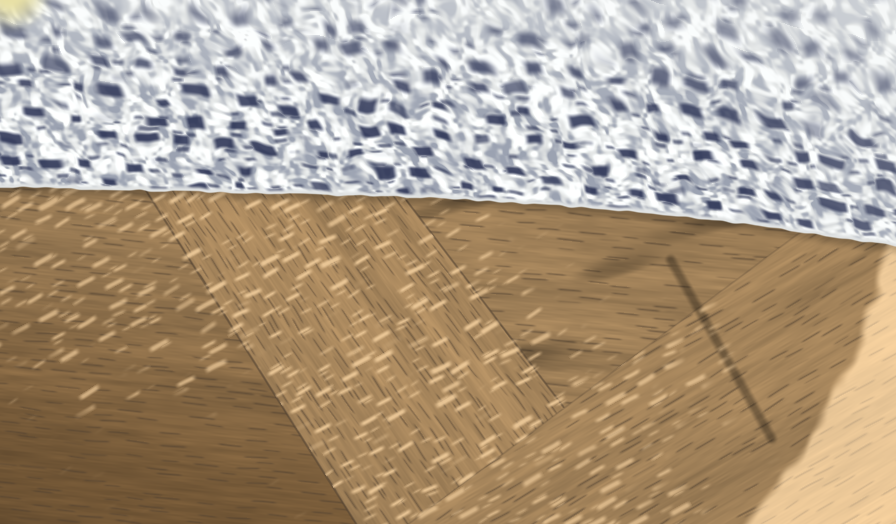
A Shadertoy shader for this texture:

```glsl
const vec3 OAK_LIGHT = vec3(0.66, 0.53, 0.365);
const vec3 OAK_DARK = vec3(0.45, 0.34, 0.21);
const vec3 PORE = vec3(0.31, 0.25, 0.19);
const vec3 SUN = vec3(0.93, 0.79, 0.60);
const vec3 YARN = vec3(0.88, 0.89, 0.89);
const vec3 YARN_SHADE = vec3(0.56, 0.59, 0.66);
const vec3 NAVY = vec3(0.18, 0.21, 0.34);
const float LIGHT_ANGLE = 0.50;   // slant of the sun flecks
const float YARN_LEAN = 0.32;     // slant of the weave columns
const float JOINT_WIDTH = 0.0025;

float hash(vec2 p) {
    return fract(sin(dot(p, vec2(127.1, 311.7))) * 43758.545);
}

float noise(vec2 p) {
    vec2 i = floor(p), f = fract(p);
    f = f * f * (3.0 - 2.0 * f);
    return mix(mix(hash(i), hash(i + vec2(1, 0)), f.x),
               mix(hash(i + vec2(0, 1)), hash(i + vec2(1, 1)), f.x), f.y);
}

vec2 rotate(vec2 p, float a) {
    float c = cos(a), s = sin(a);
    return vec2(c * p.x + s * p.y, c * p.y - s * p.x);
}

// One jittered bar per cell, in staggered rows
float dashes(vec2 p, vec2 cell, vec2 extent, float density, vec2 soft) {
    vec2 q = p / cell;
    float row = floor(q.y);
    q.x += 0.5 * row + 0.45 * hash(vec2(row, 3.7));
    vec2 id = floor(q);
    float size = hash(id + 5.3);
    extent *= mix(0.55, 1.0, size);
    vec2 jitter = vec2(hash(id + 11.9), hash(id + 23.1)) - 0.5;
    vec2 e = abs((fract(q) - 0.5) * cell - jitter * (cell - 2.0 * extent) * 0.8) - extent;
    vec2 bar = 1.0 - smoothstep(-soft, soft, e);
    return bar.x * bar.y * smoothstep(-0.08, 0.08, density - hash(id + 37.7));
}

float clothEdge(float x) {
    float droop = max(x - 0.7, 0.0);
    return 0.643 - 0.0245 * x - 0.07 * droop * droop + 0.004 * (noise(vec2(x * 45.0, 2.0)) - 0.5);
}

// Grain runs along g.x
vec3 oak(vec3 base, vec2 g, float poreDensity, float px) {
    float streak = noise(g * vec2(9.0, 110.0)) * 0.6 + noise(g * vec2(30.0, 300.0)) * 0.4;
    float band = noise(g * vec2(2.5, 17.0));
    vec3 c = base * (0.84 + 0.20 * streak + 0.13 * band);
    g.y += 0.006 * noise(g * 14.0);
    float pores = dashes(g, vec2(0.075, 0.0125), vec2(0.025, 0.0012), poreDensity, vec2(0.006, 0.0012 + px));
    return mix(c, PORE, 0.65 * pores);
}

float sunFlecks(vec2 p, float density, float px) {
    vec2 q = rotate(p, LIGHT_ANGLE);
    q.y += 0.006 * noise(p * 20.0);
    vec2 soft = vec2(0.005, 0.0018) + px;
    float big = dashes(q, vec2(0.065, 0.021), vec2(0.021, 0.0047), density, soft);
    float fine = dashes(q + 0.37, vec2(0.042, 0.017), vec2(0.013, 0.0027), density * 0.65, soft);
    return max(big, 0.75 * fine);
}

vec3 floorColor(vec2 p, float px) {
    // Plank layout: a tapered middle board and a diagonal board at lower right
    float leftX = 0.286 + 0.63 * (0.625 - p.y);
    float rightX = 0.77 + 0.76 * (0.625 - p.y);
    float across = (p.x - leftX) / (rightX - leftX);
    float diagonal = p.y - 0.745 * (p.x - 0.78);
    float inLower = smoothstep(-px, px, -diagonal);
    float inLeft = smoothstep(-px, px, leftX - p.x);
    float inMiddle = (1.0 - inLeft) * smoothstep(-px, px, rightX - p.x) * (1.0 - inLower);

    vec3 leftTone = mix(OAK_DARK, OAK_LIGHT * 0.92, smoothstep(0.05, 0.7, p.y + 0.22 * p.x));
    vec3 leftOak = oak(leftTone, rotate(p, -0.10), 0.55, px);
    vec3 middleOak = oak(OAK_LIGHT * 0.99, vec2(p.y * 1.2, across * 0.46), 0.72, px);
    vec3 rightOak = oak(OAK_LIGHT * 0.93, rotate(p, -0.09), 0.4, px);
    float figure = noise(rotate(p, 0.24) * vec2(4.0, 26.0));
    rightOak *= 1.0 - 0.22 * smoothstep(0.62, 0.9, figure);
    vec3 lowerOak = oak(OAK_LIGHT * 0.96, rotate(p, 0.53), 0.48, px);
    vec3 c = mix(rightOak, lowerOak, inLower);
    c = mix(c, middleOak, inMiddle);
    c = mix(c, leftOak, inLeft);

    // Joints and the long dark scratch
    float joint = 1.0 - smoothstep(0.0, JOINT_WIDTH + px, abs(p.x - leftX));
    joint = max(joint, (1.0 - inLower) * (1.0 - smoothstep(0.0, JOINT_WIDTH + px, abs(p.x - rightX))));
    joint = max(joint, 0.4 * (1.0 - inLeft) * (1.0 - smoothstep(0.0, 0.004, abs(diagonal))));
    c = mix(c, PORE, 0.6 * joint);
    vec2 a = vec2(1.28, 0.504), ab = vec2(0.193, -0.341);
    float t = clamp(dot(p - a, ab) / dot(ab, ab), 0.0, 1.0);
    c *= 1.0 - 0.32 * (1.0 - smoothstep(0.002, 0.014, length(p - a - ab * t)));

    // Sun through the weave, densest on the middle board
    float leftZone = 0.55 * smoothstep(0.18, 0.42, p.y + 0.1 * p.x);
    float rightZone = 0.62 * (1.0 - smoothstep(0.0, 0.36, p.x - rightX + 0.2 * p.y));
    float lowerZone = 0.6 * (1.0 - smoothstep(1.18, 1.46, p.x));
    float density = mix(mix(rightZone, lowerZone, inLower), 0.58, inMiddle);
    density = mix(density, leftZone, inLeft);
    float strength = mix(0.72, 0.92, inMiddle);
    c = mix(c, SUN, strength * sunFlecks(p, density - 0.06, px));

    // Open sunlight beyond the shadow
    float shadowX = 1.42 + 0.85 * p.y - 0.63 * p.y * p.y + 0.022 * (noise(p * 32.0) - 0.5);
    float lit = smoothstep(-0.012, 0.014, p.x - shadowX);
    return mix(c, SUN + 0.65 * (c - OAK_LIGHT * 0.96), lit);
}

vec3 clothColor(vec2 p, float height, float px) {
    float blur = smoothstep(0.12, 0.45, height);
    vec2 warp = vec2(noise(p * 23.0), noise(p * 23.0 + 40.0)) - 0.5;
    // Rows widen with height, columns lean
    vec2 w = vec2((p.x + YARN_LEAN * p.y) * 12.0, 15.5 * log(1.0 + 1.8 * height) + 0.5 * p.x);
    w += warp * vec2(0.28, 0.4);
    float crinkle = noise(w * vec2(5.0, 2.3)) * 0.55 + noise(w * vec2(9.0, 5.5) + 9.0) * 0.45;
    float strand = 0.5 + 0.5 * sin(w.x * 18.85 + 3.0 * warp.y);
    float shade = smoothstep(0.42, 0.78, crinkle + 0.14 * (strand - 0.5));
    vec3 c = mix(YARN, YARN_SHADE, shade * mix(0.85, 0.5, blur));
    c += 0.12 * smoothstep(0.55, 0.25, crinkle);
    vec2 soft = mix(vec2(0.05, 0.08), vec2(0.13, 0.20), blur) + px * 12.0;
    float gaps = dashes(w, vec2(0.95, 1.0), vec2(0.24, 0.25), 0.86, soft);
    float slits = dashes(w + 4.3, vec2(0.48, 0.58), vec2(0.15, 0.10), 0.46 - 0.25 * blur, soft * 0.8);
    c = mix(c, NAVY, max(gaps * mix(0.9, 0.65, blur), 0.65 * slits));
    // Hazy glow at the top, warm in the far corner
    c = mix(c, vec3(0.91, 0.92, 0.92), 0.25 * blur + 0.15 * smoothstep(1.35, 1.7, p.x));
    return mix(c, vec3(0.91, 0.88, 0.65), 1.0 - smoothstep(0.02, 0.09, length(p - vec2(0.02, 1.02))));
}

void mainImage(out vec4 fragColor, in vec2 fragCoord) {
    float px = 1.0 / iResolution.y;
    vec2 p = fragCoord * px;
    float height = p.y - clothEdge(p.x);
    vec3 wood = floorColor(p, px) * (1.0 - 0.22 * smoothstep(-0.022, 0.0, height));
    vec3 cloth = clothColor(p, max(height, 0.0), px);
    cloth = mix(YARN, cloth, smoothstep(0.002, 0.012, height));
    vec3 c = mix(wood, cloth, smoothstep(-px, px, height));
    fragColor = vec4(clamp(c, 0.0, 1.0), 1.0);
}
```
